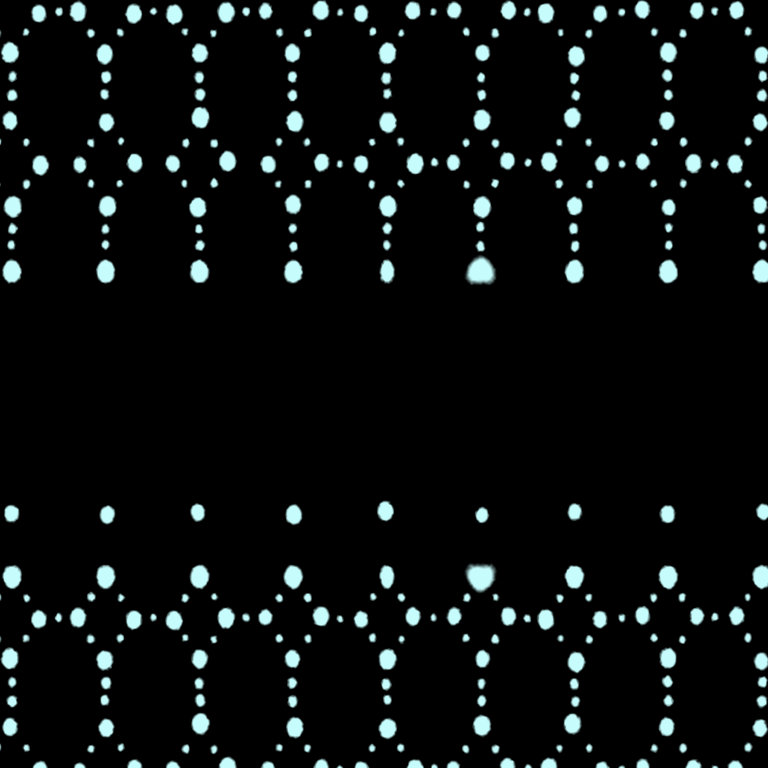
This pattern is drawn by a WebGL 1 fragment shader. Its source:

```glsl
precision highp float;

// Strings of pale oval beads on black: columns hang between two rows of
// rosettes, end in blunt drops, then leave a wide empty band before repeating.
// Each bead is an ellipse distance, nudged and resized by a hash of its place.

uniform vec2 u_resolution;

#define COLUMNS 8.192         // column pitches across the canvas
#define PERIOD 6.464          // vertical repeat, in column pitches
#define ORIGIN 0.128          // first column and first rosette row
#define NODE_GAP 1.611        // distance between the two rosette rows
#define JITTER 0.28           // bead offset, relative to its radius
#define SIZE_VARY 0.14        // bead size variation
#define SOFTNESS 0.018        // half width of the bead edge
#define RAGGED 0.014          // edge roughness
#define BIG vec2(0.081, 0.099)
#define LINK vec2(0.046, 0.056)
#define SEED vec2(0.033, 0.040)
#define BEAD_COLOR vec3(0.78, 0.99, 0.99)

float hash(vec2 p) {
    vec3 h = fract(vec3(p.xyx) * 0.1031);
    h += dot(h, h.yzx + 33.33);
    return fract((h.x + h.y) * h.z);
}

float noise(vec2 p) {
    vec2 i = floor(p), f = fract(p);
    f = f * f * (3.0 - 2.0 * f);
    return mix(mix(hash(i), hash(i + vec2(1.0, 0.0)), f.x),
               mix(hash(i + vec2(0.0, 1.0)), hash(i + 1.0), f.x), f.y);
}

// Signed vertical offset from a row of the repeating tile
float rowOffset(float y, float row) {
    return mod(y - row + 0.5 * PERIOD, PERIOD) - 0.5 * PERIOD;
}

float ellipse(vec2 d, vec2 radius) {
    float k = length(d / radius);
    return k * (k - 1.0) / max(length(d / (radius * radius)), 0.001);
}

float fill(float dist, float softness) {
    float w = max(softness, 0.7 * COLUMNS / u_resolution.x);
    return 1.0 - smoothstep(-w, w, dist);
}

float bead(vec2 d, vec2 radius, vec2 key) {
    vec2 shift = vec2(hash(key + 7.3), hash(key + 19.7)) * 2.0 - 1.0;
    float size = 1.0 + SIZE_VARY * (2.0 * hash(key + 41.1) - 1.0);
    return fill(ellipse(d - JITTER * shift * radius, radius * size), SOFTNESS);
}

// Drop with a blunt end towards positive y; one column is broad, one slim
float drop(vec2 d, float column) {
    float broad = 1.0 - step(0.5, abs(column - 5.0));
    float slim = 1.0 - step(0.5, abs(column - 4.0));
    float width = 0.095 + 0.045 * broad - 0.024 * slim;
    vec2 radius = vec2(width, 0.122 + 0.026 * broad);
    d.x /= 1.0 + (0.08 + 0.14 * broad) * d.y / radius.y;
    float dist = max(ellipse(d, radius), d.y - 0.118);
    return fill(dist, SOFTNESS * (1.0 + broad));
}

void main() {
    vec2 uv = gl_FragCoord.xy / u_resolution;
    vec2 p = vec2(uv.x, 1.0 - uv.y) * COLUMNS;
    p += RAGGED * (vec2(noise(p * 32.0), noise(p * 32.0 + 57.0)) - 0.5);

    float across = p.x - ORIGIN;
    float column = floor(across + 0.5);
    float x = across - column;
    float side = x < 0.0 ? -1.0 : 1.0;
    float halfKey = column * 2.0 + side * 0.5;
    float gapColumn = floor(across);
    float ink = 0.0;

    for (int n = 0; n < 2; n++) {
        float node = float(n);
        float y = rowOffset(p.y, ORIGIN + NODE_GAP * node);
        float row = 20.0 * node;

        // Rosette: side pair and the seed joining it to the next column
        ink = max(ink, bead(vec2(abs(x) - 0.288, y), BIG * 0.95, vec2(halfKey, row)));
        if (n == 0 || gapColumn > 2.5) {
            vec2 d = vec2(across - gapColumn - 0.5, y);
            ink = max(ink, bead(d, SEED, vec2(gapColumn, row + 1.0)));
        }

        for (int k = 0; k < 2; k++) {
            float s = float(k);
            float dir = 2.0 * s - 1.0;

            // Diagonal seeds, then the bead above or below the rosette
            vec2 d = vec2(abs(x) - 0.155, y - 0.222 * dir);
            ink = max(ink, bead(d, SEED, vec2(halfKey, row + 2.0 + s)));
            if (n == 1 || k == 1) {
                d = vec2(x, y - 0.457 * dir);
                ink = max(ink, bead(d, BIG, vec2(column, row + 4.0 + s)));
            }

            // Two small links down the column
            d = vec2(x, y - 0.693 - 0.19 * s);
            vec2 radius = LINK * (1.0 - 0.1 * node);
            ink = max(ink, bead(d, radius, vec2(column, row + 6.0 + s)));
        }
    }

    // Blunt drops at both string ends and a lone bead in the empty band
    ink = max(ink, drop(vec2(x, rowOffset(p.y, 2.895)), column));
    ink = max(ink, drop(vec2(x, -rowOffset(p.y, 6.155)), column));
    ink = max(ink, bead(vec2(x, rowOffset(p.y, 5.472)), BIG * 0.92, vec2(column, 50.0)));

    gl_FragColor = vec4(BEAD_COLOR * ink, 1.0);
}
```
